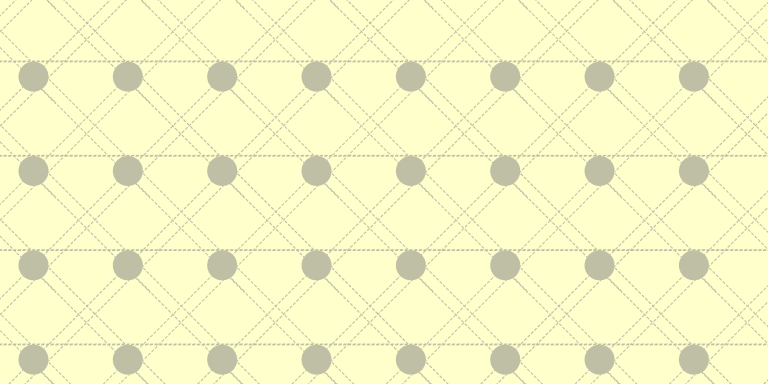
Reproduce this pattern procedurally as a WebGL 2 fragment shader.

```glsl
#version 300 es
precision highp float;

uniform vec2 u_resolution;
out vec4 outColor;

// Antialiased coverage of a shape from its signed distance
float cover(float dist, float px) {
    return clamp(0.5 - dist / px, 0.0, 1.0);
}

// Signed offset to the nearest whole number
float wrap(float x) {
    return fract(x + 0.5) - 0.5;
}

// Dashed stroke from the distances across and along the line
float dashes(float across, float along, float width, float period, float px) {
    float gap = abs(wrap(along / period)) * period;
    return cover(abs(across) - 0.5 * width, px) * cover(gap - 0.34 * period, px);
}

// Diagonal stitches, one line per tile, along the second axis
float diagonal(float across, float along, float px) {
    const float s = 0.70711;
    return dashes(wrap(across) * s, along * s, 0.0115, s / 14.0, px);
}

void main() {
    // Square tiles centred on the dots
    float tile = 0.2457;
    vec2 q = (gl_FragCoord.xy / u_resolution.y - vec2(0.0872, 0.8005)) / tile;
    vec2 cell = fract(q + 0.5) - 0.5;
    float px = 1.0 / (u_resolution.y * tile);
    float rise = q.x + q.y;
    float fall = q.x - q.y;

    // Paired diagonals in both directions
    float ink = diagonal(rise + 0.046, fall, px);
    ink = max(ink, diagonal(rise - 0.135, fall, px));
    ink = max(ink, diagonal(fall, rise, px));
    ink = max(ink, diagonal(fall - 0.17, rise, px));

    // Short wavy overlap below each dot
    float along = cell.x - cell.y;
    float bend = cell.x + cell.y + 0.046 + 0.006 * sin(along * 88.0);
    float overlap = max(abs(bend) * 0.70711 - 0.006, abs(along - 0.37) * 0.70711 - 0.11);
    ink = max(ink, cover(overlap, px));

    // Heavier horizontal line with slanted dashes
    float level = wrap(q.y - 0.161);
    ink = max(ink, dashes(level, q.x - 0.5 * level, 0.019, 0.05, px));

    // Round dots
    ink = max(ink, cover(length(cell) - 0.159, px));

    vec3 cream = vec3(1.0, 1.0, 0.8);
    vec3 khaki = vec3(0.75, 0.75, 0.65);
    outColor = vec4(mix(cream, khaki, ink), 1.0);
}
```
